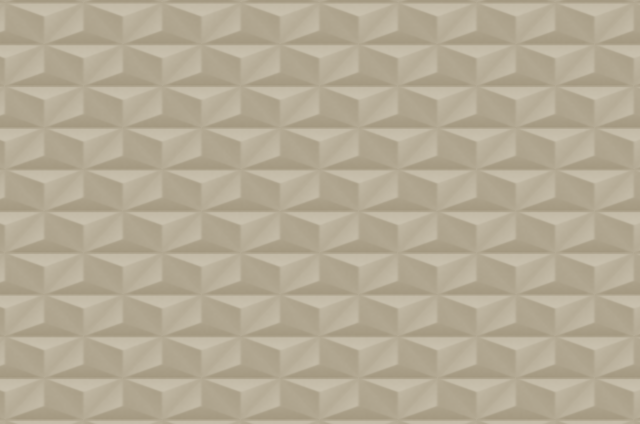
Reproduce this pattern procedurally as a WebGL 2 fragment shader.

```glsl
#version 300 es
precision highp float;
// Beige relief wall of staggered three-sided pyramids, lit from the upper left.

uniform vec2 u_resolution;
out vec4 fragColor;

// Lattice, in units of the canvas height
const vec2 CELL = vec2(0.1854, 0.0984);    // triangle base and row height
const vec2 ORIGIN = vec2(0.0114, 0.0098);  // one lattice vertex

// Palette ends; every tone below runs from shadow (0) to highlight (1)
const vec3 SHADOW = vec3(0.630, 0.585, 0.490);
const vec3 HIGHLIGHT = vec3(0.810, 0.780, 0.710);

// Facet tones by the edge they rest on: level, left of up / right of down,
// right of up / left of down
const vec3 UP_VALLEY = vec3(0.06, 0.52, 0.36);
const vec3 UP_RIDGE = vec3(0.24, 0.80, 0.26);
const vec3 DOWN_VALLEY = vec3(0.72, 0.42, 0.32);
const vec3 DOWN_RIDGE = vec3(0.90, 0.68, 0.18);

const float RIDGE_SOFTNESS = 0.018;
const float VALLEY_SOFTNESS = 0.04;
const float SEAM_WIDTH = 0.05;
const float SEAM_DEPTH = 0.13;
const float HUB_TONE = 0.42;
const float HUB_BLEND = 0.55;
const float GRAIN = 0.035;
const float GRAIN_SCALE = 170.0;

float hash(vec2 p) {
    return fract(sin(dot(p, vec2(127.1, 311.7))) * 43758.5453);
}

float noise(vec2 p) {
    vec2 i = floor(p);
    vec2 f = fract(p);
    f = f * f * (3.0 - 2.0 * f);
    return mix(mix(hash(i), hash(i + vec2(1.0, 0.0)), f.x),
               mix(hash(i + vec2(0.0, 1.0)), hash(i + vec2(1.0, 1.0)), f.x), f.y);
}

float pyramidTone(vec2 p, float pixel) {
    // Skew the plane so that each unit square holds an up and a down triangle
    vec2 q = (p - ORIGIN) / CELL;
    vec2 f = fract(vec2(q.x - 0.5 * q.y, q.y));
    bool up = f.x + f.y < 1.0;

    // Barycentric distance from each of the three edges
    vec3 edge = up ? vec3(f.y, f.x, 1.0 - f.x - f.y)
                   : vec3(1.0 - f.y, 1.0 - f.x, f.x + f.y - 1.0);

    // The nearest edge owns the facet; soft weights round the ridges
    vec3 weight = exp(-edge / max(RIDGE_SOFTNESS, 0.5 * pixel));
    weight /= weight.x + weight.y + weight.z;

    // Shade each facet from valley to ridge
    vec3 rise = clamp(edge * 3.0, 0.0, 1.0);
    vec3 own = up ? mix(UP_VALLEY, UP_RIDGE, rise)
                  : mix(DOWN_VALLEY, DOWN_RIDGE, rise);
    vec3 other = up ? DOWN_VALLEY : UP_VALLEY;

    // Blend with the neighbour across each valley
    vec3 near = 1.0 - smoothstep(vec3(0.0), vec3(max(VALLEY_SOFTNESS, pixel)), edge);
    float tone = dot(weight, mix(own, other, 0.5 * near));

    // Fine dark seam along the level valleys
    tone -= SEAM_DEPTH * (1.0 - smoothstep(0.0, max(SEAM_WIDTH, pixel), edge.x));

    // Blur the hubs where six triangles meet
    float corner = max(edge.x, max(edge.y, edge.z));
    return mix(tone, HUB_TONE, HUB_BLEND * smoothstep(0.82, 1.0, corner));
}

void main() {
    vec2 p = gl_FragCoord.xy / u_resolution.y;
    float pixel = 1.0 / (u_resolution.y * CELL.y);
    float tone = pyramidTone(p, pixel);

    // Faint surface grain
    tone += GRAIN * (noise(p * GRAIN_SCALE) - 0.5);
    fragColor = vec4(mix(SHADOW, HIGHLIGHT, clamp(tone, 0.0, 1.0)), 1.0);
}
```
